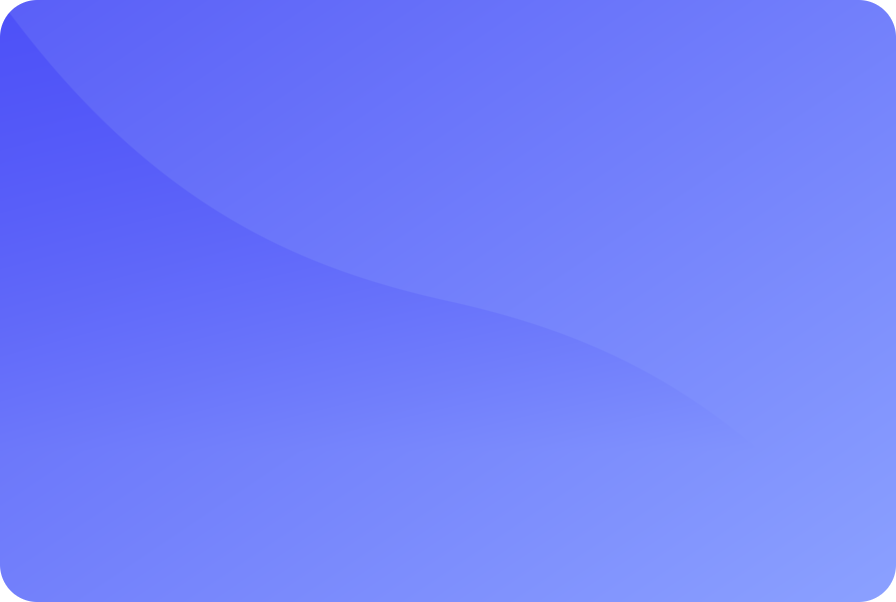
Reproduce this background procedurally as a Shadertoy shader.

```glsl
float roundedBox(vec2 p, vec2 halfSize, float radius) {
    vec2 q = abs(p) - halfSize + radius;
    return length(max(q, 0.0)) + min(max(q.x, q.y), 0.0) - radius;
}

// Depth of the S-shaped wave below the top edge, symmetric about the centre
float waveDepth(float x) {
    float s = x - 0.5;
    float a = abs(s);
    return 0.5 + s * (0.33 + a * (0.58 + 1.52 * a));
}

void mainImage(out vec4 fragColor, in vec2 fragCoord) {
    vec2 uv = fragCoord / iResolution.xy;
    float depth = 1.0 - uv.y;
    float pixel = 1.0 / iResolution.y;

    // Diagonal base gradient
    float diagonal = 0.5 * (uv.x + depth);
    vec3 color = mix(vec3(0.352, 0.372, 0.97), vec3(0.545, 0.63, 1.0), diagonal);

    // Darker wave, fading out towards the bottom
    float below = depth - waveDepth(uv.x);
    float edge = max(fwidth(below), 1e-5);
    float inside = clamp(below / edge + 0.5, 0.0, 1.0);
    float fade = 0.7 * clamp(1.0 - depth / 0.75, 0.0, 1.0);
    color = mix(color, vec3(0.28, 0.29, 0.975), inside * fade);

    // Rounded card on white
    vec2 halfSize = 0.5 * vec2(iResolution.x / iResolution.y, 1.0);
    float card = roundedBox(fragCoord / iResolution.y - halfSize, halfSize, 0.062);
    color = mix(color, vec3(1.0), clamp(card / pixel + 0.5, 0.0, 1.0));

    fragColor = vec4(color, 1.0);
}
```
